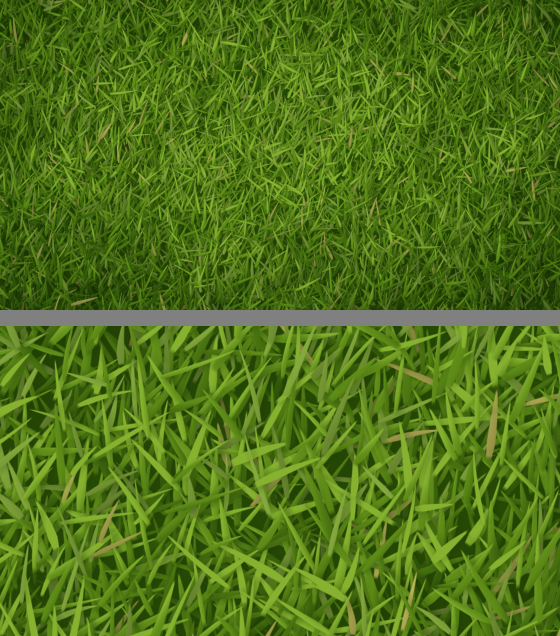
Top: the whole. Bottom: its middle third, enlarged.
A WebGL 1 fragment shader for this texture:

```glsl
precision highp float;
// Dense lawn seen from above: layers of jittered cells, each holding one curved,
// tapering blade. Layers are painted from the dark ground up to the bright tips,
// with green shadows, dull and dry blades, uneven patches and darker corners.

uniform vec2 u_resolution;

// Four random values for one cell of one layer
vec4 random4(vec3 p) {
  vec4 q = fract(p.xyzx * vec4(0.1031, 0.1030, 0.0973, 0.1099));
  q += dot(q, q.wzxy + 33.33);
  return fract((q.xxyz + q.yzzw) * q.zywx);
}

// Green ramp from deep shade to sunlit tip
vec3 grassColor(float tone) {
  vec3 c = mix(vec3(0.11, 0.23, 0.01), vec3(0.20, 0.35, 0.04), smoothstep(0.0, 0.24, tone));
  c = mix(c, vec3(0.28, 0.44, 0.06), smoothstep(0.24, 0.46, tone));
  c = mix(c, vec3(0.37, 0.55, 0.09), smoothstep(0.46, 0.67, tone));
  return mix(c, vec3(0.53, 0.70, 0.19), smoothstep(0.67, 0.90, tone));
}

// Uneven clumps from layered, bent sines
float patches(vec2 p) {
  return sin(p.x * 9.0 + 2.0 * sin(p.y * 7.0)) * 0.4
       + sin(p.y * 17.0 - p.x * 13.0 + 1.7) * 0.4
       + sin(p.x * 31.0 + 2.5 * sin(p.y * 23.0 + 0.6)) * sin(p.y * 27.0 + 2.0 * sin(p.x * 19.0)) * 0.7;
}

// Paints the blade of one cell over the color below it
vec3 paintBlade(vec3 below, vec2 grid, vec2 cell, float layer, float depth, float light, float pixel) {
  vec4 shape = random4(vec3(cell, layer));
  vec4 look = random4(vec3(cell + 71.0, layer + 23.0));

  // Blade frame: y runs from base to tip, mostly upward
  float angle = 0.15 + (shape.z + look.w - 1.0) * 1.65;
  float s = sin(angle), c = cos(angle);
  vec2 q = grid - cell - shape.xy;
  q = vec2(c * q.x - s * q.y, s * q.x + c * q.y);

  float halfLength = mix(0.40, 0.95, shape.w);
  float along = q.y / halfLength * 0.5 + 0.5;
  float ends = smoothstep(0.0, 0.08, along) * (1.0 - smoothstep(0.92, 1.0, along));
  float side = q.x - (look.x - 0.5) * 0.4 * (along * along - 0.35);
  float width = mix(0.05, 0.105, look.y * look.y) * (1.0 - 0.9 * along * along)
              * (0.6 + 0.4 * smoothstep(0.0, 0.3, along));

  // Shadow beside the blade, then the blade itself
  float shadow = ends * (1.0 - smoothstep(0.0, 0.18, abs(side - 0.05)));
  float cover = ends * (1.0 - smoothstep(-0.9 * pixel, 0.9 * pixel, abs(side) - width));
  below = mix(below, vec3(0.12, 0.24, 0.01), 0.17 * shadow);

  float tone = 0.26 + 0.46 * depth + (look.z - 0.5) * 0.52 + (along - 0.5) * 0.2
             + light - 0.07 * clamp(side / width, -1.0, 1.0);
  vec3 color = grassColor(tone);

  // Dull and dry blades
  float kind = fract(look.z * 7.0 + shape.w * 5.0);
  float shade = 0.66 + 0.52 * clamp(tone, 0.0, 1.0);
  color = mix(color, vec3(0.44, 0.56, 0.20) * shade, step(0.83, kind));
  color = mix(color, vec3(0.62, 0.60, 0.29) * shade, step(0.975, kind));
  return mix(below, color, cover);
}

void main() {
  vec2 p = gl_FragCoord.xy / u_resolution.y;
  vec2 fromCenter = gl_FragCoord.xy / u_resolution - vec2(0.5, 0.56);
  float light = 0.15 - 1.1 * dot(fromCenter, fromCenter) + 0.09 * patches(p);

  // Ground between the blades
  vec3 color = vec3(0.13, 0.25, 0.015) * (1.0 + 0.9 * light);

  float pixel = 18.0 / u_resolution.y;
  for (int i = 0; i < 15; i++) {
    float layer = float(i);
    vec2 grid = p * 18.0 + layer * vec2(3.37, 5.61);
    vec2 home = floor(grid);
    for (int y = -1; y <= 1; y++) {
      for (int x = -1; x <= 1; x++) {
        vec2 cell = home + vec2(float(x), float(y));
        color = paintBlade(color, grid, cell, layer, layer / 14.0, light, pixel);
      }
    }
  }
  gl_FragColor = vec4(color, 1.0);
}
```
